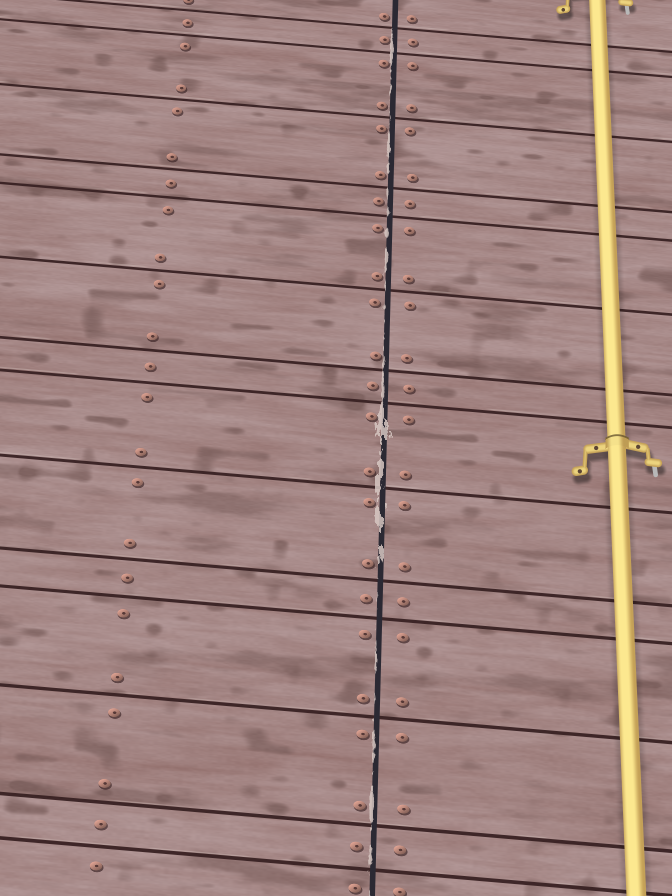
Write a Shadertoy shader that draws this texture.

```glsl
#define UNITS 768.0        // design units per canvas height
#define TILT 0.086         // slope of the planks
#define PERIOD 128.8       // height of one narrow + two wide planks at the top
#define FORESHORTEN 0.062  // growth of the period towards the bottom
#define SEAM_A 0.165       // seams inside one period
#define SEAM_B 0.577
#define SCREW_INSET 0.072
#define GRAIN 0.95

const vec3 HAZE = vec3(0.675, 0.565, 0.562);
const vec3 BROWN = vec3(0.605, 0.475, 0.465);
const vec3 DARK_WOOD = vec3(0.48, 0.37, 0.36);
const vec3 GAP = vec3(0.22, 0.13, 0.135);
const vec3 JOINT = vec3(0.17, 0.16, 0.20);
const vec3 CHIP = vec3(0.84, 0.78, 0.76);
const vec3 SCREW = vec3(0.70, 0.51, 0.46);
const vec3 YELLOW = vec3(0.99, 0.91, 0.56);
const vec3 GOLD = vec3(0.77, 0.63, 0.34);

float hash(vec2 p) {
    p = fract(p * vec2(0.1031, 0.1137));
    p += dot(p, p.yx + 33.33);
    return fract((p.x + p.y) * p.x * 7.31);
}

float noise(vec2 p) {
    vec2 i = floor(p), f = fract(p);
    f = f * f * (3.0 - 2.0 * f);
    return mix(mix(hash(i), hash(i + vec2(1, 0)), f.x),
               mix(hash(i + vec2(0, 1)), hash(i + vec2(1, 1)), f.x), f.y);
}

float fbm(vec2 p) {
    float sum = 0.0, amp = 0.5;
    for (int i = 0; i < 4; i++) {
        sum += amp * noise(p);
        p = p * 2.03 + 17.3;
        amp *= 0.5;
    }
    return sum / 0.9375;
}

// Antialiased coverage of a signed distance
float cover(float d) { return clamp(0.5 - d * iResolution.y / UNITS, 0.0, 1.0); }

float bar(vec2 p, vec2 a, vec2 b, float r) {
    vec2 ab = b - a;
    return length(p - a - ab * clamp(dot(p - a, ab) / dot(ab, ab), 0.0, 1.0)) - r;
}

// Stepped clamp feet on both sides of the pole
float bracket(vec2 q) {
    float left = min(bar(q, vec2(-9, 3), vec2(-25, 5), 4.0), bar(q, vec2(-27, 6), vec2(-28, 21), 1.8));
    left = min(left, bar(q, vec2(-29, 23), vec2(-35, 24), 4.0));
    float right = min(bar(q, vec2(9, 1), vec2(23, 4), 4.0), bar(q, vec2(26, 5), vec2(27, 14), 1.8));
    return min(left, min(right, bar(q, vec2(27, 16), vec2(35, 17), 3.5)));
}

vec3 wood(vec2 s, vec2 plank) {
    float seed = hash(plank + 3.7);
    s += vec2(seed * 900.0, plank.x * 37.0);
    float broad = fbm(s * vec2(0.007, 0.055));
    float streak = fbm(s * vec2(0.018, 0.35) + broad * 2.0);
    float rings = sin(42.0 * fbm(s * vec2(0.004, 0.028)));
    float tone = 0.62 + GRAIN * (1.3 * (broad - 0.5) + 1.1 * (streak - 0.5)) + 0.09 * rings + 0.3 * (seed - 0.5);
    vec3 col = mix(BROWN, HAZE, clamp(tone, -0.6, 1.15));
    float knots = smoothstep(0.74, 0.97, noise(s * vec2(0.04, 0.12) + 51.0));
    float stain = smoothstep(0.60, 0.80, fbm(s * vec2(0.011, 0.07) + 9.0));
    col = mix(col, DARK_WOOD, clamp(0.75 * knots + 0.55 * stain, 0.0, 0.9));
    return col + 0.025 * (noise(s * vec2(0.25, 1.1)) - 0.5);
}

void mainImage(out vec4 fragColor, in vec2 fragCoord) {
    vec2 p = vec2(fragCoord.x, iResolution.y - fragCoord.y) * UNITS / iResolution.y;
    float depth = p.y / UNITS;

    // Plank rows in perspective: k counts periods downwards
    float t = p.y - TILT * p.x + 5.0;
    float w = PERIOD + FORESHORTEN * t;
    float k = t / w, rowScale = w * w / PERIOD;
    float f = fract(k);
    float lo = f < SEAM_A ? 0.0 : f < SEAM_B ? SEAM_A : SEAM_B;
    float hi = f < SEAM_A ? SEAM_A : f < SEAM_B ? SEAM_B : 1.0;
    float jointX = p.x - 339.0 + 0.026 * p.y;
    vec2 plank = vec2(floor(k) * 3.0 + floor(lo * 4.0) + 20.0, step(0.0, jointX) * 7.0 + 5.0);
    vec3 col = wood(vec2(p.x + 0.1 * p.y, k * 150.0), plank);

    // Horizontal seams with a worn pale lip
    float toTop = (f - lo) * rowScale, toBottom = (hi - f) * rowScale;
    float lip = smoothstep(0.5, 0.8, noise(vec2(p.x * 0.035, plank.x * 9.0)));
    col = mix(col, CHIP, 0.35 * lip * cover(abs(toBottom - 2.3) - 0.5));
    col = mix(col, GAP, 0.95 * cover(min(toTop, toBottom) - mix(0.9, 1.6, depth)));

    // Vertical joint, chipped most around the middle
    float worn = smoothstep(335.0, 365.0, p.y) * (1.0 - smoothstep(470.0, 500.0, p.y));
    float chips = fbm(vec2(p.x * 0.22, p.y * 0.11));
    col = mix(col, JOINT, cover(abs(jointX) - 2.4));
    float chipWidth = (chips - 0.46) * mix(7.0, 24.0, worn);
    col = mix(col, CHIP, 0.85 * cover(abs(jointX + 2.4) - chipWidth));

    // Screws: one in narrow planks, two in wide ones, three columns
    float middle = 0.5 * (lo + hi), lower = step(middle, f);
    float screwRow = lo == 0.0 ? middle : mix(lo + SCREW_INSET, hi - SCREW_INSET, lower);
    vec2 columns[3] = vec2[3](vec2(162, -0.1066), vec2(331, -0.034), vec2(354, -0.014));
    float radius = mix(4.6, 5.8, depth);
    for (int i = 0; i < 3; i++) {
        float jitter = 3.0 * hash(vec2(plank.x * 2.0 + lower * step(0.1, lo), float(i) + 2.0)) - 1.5;
        vec2 q = vec2(p.x - columns[i].x - columns[i].y * p.y - jitter, (f - screwRow) * rowScale * 1.4);
        col = mix(col, GAP, 0.65 * cover(length(q - vec2(0.8, 1.8)) - radius));
        vec3 head = SCREW * (1.0 - 0.035 * (q.x + q.y));
        head = mix(head, GAP, 0.75 * cover(length(q - vec2(0.5, 0.0)) - 1.5));
        col = mix(col, head, cover(length(q) - radius + 0.4));
    }

    // Yellow pole, lit from the left
    float poleHalf = mix(7.0, 8.5, depth);
    float across = (p.x - 512.0 - 0.0436 * p.y) / poleHalf;
    vec3 paint = mix(GOLD, YELLOW, smoothstep(-1.2, -0.5, across) * (1.0 - smoothstep(0.1, 0.85, across)));
    col *= 1.0 - 0.15 * smoothstep(1.8, 1.0, abs(across));
    col = mix(col, paint, cover((abs(across) - 1.0) * poleHalf));

    // Brackets with collar, holes and bolt
    for (int i = 0; i < 2; i++) {
        float size = mix(0.85, 1.0, float(i));
        vec2 q = (p - mix(vec2(510, -12), vec2(529, 380), float(i))) / size;
        float offPole = step(1.0, abs(across));
        col *= 1.0 - 0.4 * offPole * smoothstep(3.0, -2.0, bracket(q - vec2(2, 6)));
        col = mix(col, vec3(0.72), cover(bar(q, vec2(32, 20), vec2(33, 27), 2.0)));
        float metal = bracket(q);
        vec3 tint = mix(GOLD, YELLOW, 0.7 * smoothstep(0.0, -3.0, metal));
        col = mix(col, tint, offPole * cover(metal));
        float holes = min(length(q - vec2(-18, 4)), min(length(q - vec2(18, 3)), length(q - vec2(-32, 24))));
        col = mix(col, GAP, 0.8 * cover(holes - 1.8));
        float arc = q.y + 3.0 - 0.03 * q.x * q.x;
        float collar = max(abs(arc) - 4.5, abs(q.x) - 10.0);
        col = mix(col, paint * 0.97, cover(collar));
        col = mix(col, GOLD * 0.5, 0.75 * cover(max(abs(arc + 4.0) - 0.8, abs(q.x) - 10.0)));
    }
    fragColor = vec4(col, 1.0);
}
```
